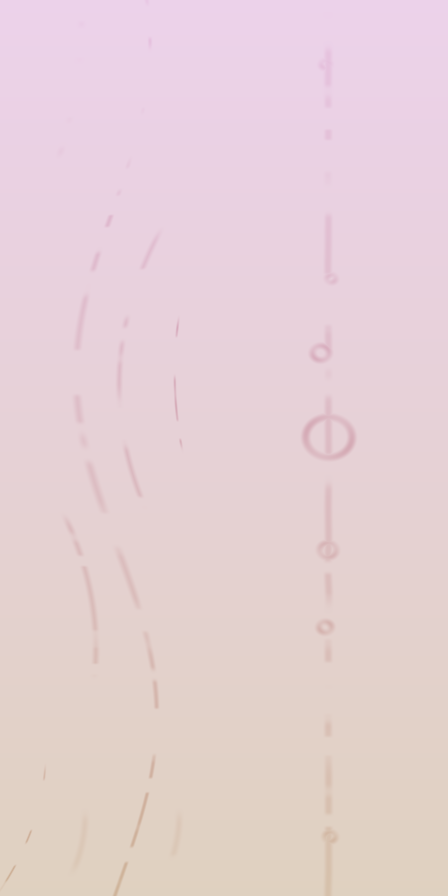
This background is drawn by a Shadertoy shader. Its source:

```glsl
const float TAU = 6.2831853;

float hash(float n) {
    return fract(sin(n * 127.1) * 43758.5453);
}

float noise(float x) {
    float cell = floor(x);
    float f = fract(x);
    return mix(hash(cell), hash(cell + 1.0), f * f * (3.0 - 2.0 * f));
}

// Blend of three colours from top to bottom
vec3 threeStop(vec3 top, vec3 middle, vec3 bottom, float t) {
    return t < 0.5 ? mix(top, middle, t * 2.0) : mix(middle, bottom, t * 2.0 - 1.0);
}

// Soft line around a zero distance
float stroke(float dist, float halfWidth, float blur) {
    return 1.0 - smoothstep(halfWidth - blur, halfWidth + blur, abs(dist));
}

// Uneven dashes along one axis
float dashes(float y, float rate, float seed) {
    float fine = noise(y * rate + seed);
    float broad = noise(y * rate * 0.27 + seed * 1.7);
    return smoothstep(0.42, 0.62, 0.65 * fine + 0.35 * broad);
}

// Fade in and out at the ends of a span
float within(float y, vec2 span) {
    return smoothstep(span.x, span.x + 0.02, y) * (1.0 - smoothstep(span.y - 0.02, span.y, y));
}

// Dashed parabola, open to one side
float arc(vec2 p, vec2 vertex, float bend, vec2 span, float halfWidth, float blur, float seed) {
    float dy = p.y - vertex.y;
    float slope = 2.0 * bend * dy;
    float dist = (p.x - vertex.x - bend * dy * dy) / sqrt(1.0 + slope * slope);
    return stroke(dist, halfWidth, blur) * within(p.y, span) * dashes(p.y, 75.0, seed);
}

// Long winding strand, sharp near its two ends
float windingStrand(vec2 p, float pixel) {
    float phase = TAU * (p.y - 0.046) / 0.75;
    float path = 0.124 + 0.010 * p.y + 0.043 * cos(phase);
    float slope = 0.010 - 0.360 * sin(phase);
    float focus = 0.5 + 0.5 * cos(TAU * (p.y - 0.09) / 0.83);
    float blur = max(mix(0.0042, 0.0015, focus), pixel);
    float dist = (p.x - path) / sqrt(1.0 + slope * slope);
    float line = stroke(dist, mix(0.0035, 0.0017, focus), blur);
    return line * dashes(p.y, 65.0, 4.0) * mix(0.24, 0.48, focus * focus);
}

// Slightly flattened ring with uneven ink
float ring(vec2 p, vec2 centre, float radius, float blur) {
    vec2 q = (p - centre) * vec2(0.87, 1.0);
    float angle = atan(q.y, q.x);
    float ink = 0.78 + 0.22 * sin(2.0 * angle + centre.y * 40.0);
    return stroke(length(q) - radius, 0.0024 + 0.04 * radius, blur) * ink;
}

// Dashed vertical thread with beads
float beadedThread(vec2 p, float pixel) {
    const vec4 beads[7] = vec4[7](
        vec4(0.3633, 0.072, 0.004, 0.30), vec4(0.3698, 0.311, 0.004, 0.30),
        vec4(0.3580, 0.394, 0.008, 0.45), vec4(0.3670, 0.488, 0.0225, 0.45),
        vec4(0.3660, 0.614, 0.008, 0.36), vec4(0.3630, 0.700, 0.006, 0.40),
        vec4(0.3685, 0.934, 0.005, 0.38));
    float blur = max(0.003, pixel);
    float sway = 0.0012 * (noise(p.y * 30.0) - 0.5);
    float gaps = (1.0 - 0.8 * stroke(p.y - 0.21, 0.02, 0.02))
               * (1.0 - 0.8 * stroke(p.y - 0.84, 0.01, 0.02));
    float ink = stroke(p.x - 0.3665 - sway, 0.0036, blur) * dashes(p.y, 60.0, 11.0) * gaps * 0.25;
    for (int i = 0; i < 7; i++) {
        vec4 bead = beads[i];
        ink = max(ink, ring(p, bead.xy, bead.z, blur) * bead.w);
    }
    return ink;
}

void mainImage(out vec4 fragColor, in vec2 fragCoord) {
    // Height is one unit, measured down from the top
    vec2 p = vec2(fragCoord.x, iResolution.y - fragCoord.y) / iResolution.y;
    float pixel = 1.0 / iResolution.y;
    float thin = max(0.0012, 0.8 * pixel);
    float soft = max(0.0032, pixel);

    // Vertical wash and the ink that follows it
    vec3 wash = threeStop(vec3(0.926, 0.822, 0.918), vec3(0.902, 0.820, 0.838),
                          vec3(0.876, 0.818, 0.752), p.y);
    vec3 inkColour = threeStop(vec3(0.85, 0.60, 0.79), vec3(0.75, 0.48, 0.55),
                               vec3(0.73, 0.57, 0.42), p.y);

    // Strands and short arcs
    float ink = windingStrand(p, pixel);
    ink = max(ink, 0.25 * arc(p, vec2(0.091, 0.02), -1.04, vec2(-0.03, 0.18), 0.003, soft, 2.0));
    ink = max(ink, 0.30 * arc(p, vec2(0.133, 0.43), 1.54, vec2(0.25, 0.57), 0.0022, soft, 7.0));
    ink = max(ink, 0.60 * arc(p, vec2(0.195, 0.417), 1.15, vec2(0.35, 0.51), 0.0011, thin, 13.0));
    ink = max(ink, 0.28 * arc(p, vec2(0.107, 0.723), -1.60, vec2(0.57, 0.76), 0.0026, soft, 19.0));
    ink = max(ink, 0.55 * arc(p, vec2(0.051, 0.84), -2.15, vec2(0.85, 1.0), 0.0009, thin, 23.0));
    ink = max(ink, 0.14 * arc(p, vec2(0.095, 0.91), -3.4, vec2(0.90, 0.98), 0.003, soft, 29.0));
    ink = max(ink, 0.14 * arc(p, vec2(0.200, 0.91), -3.4, vec2(0.90, 0.98), 0.003, soft, 31.0));

    ink = max(ink, beadedThread(p, pixel));
    fragColor = vec4(mix(wash, inkColour, ink), 1.0);
}
```
